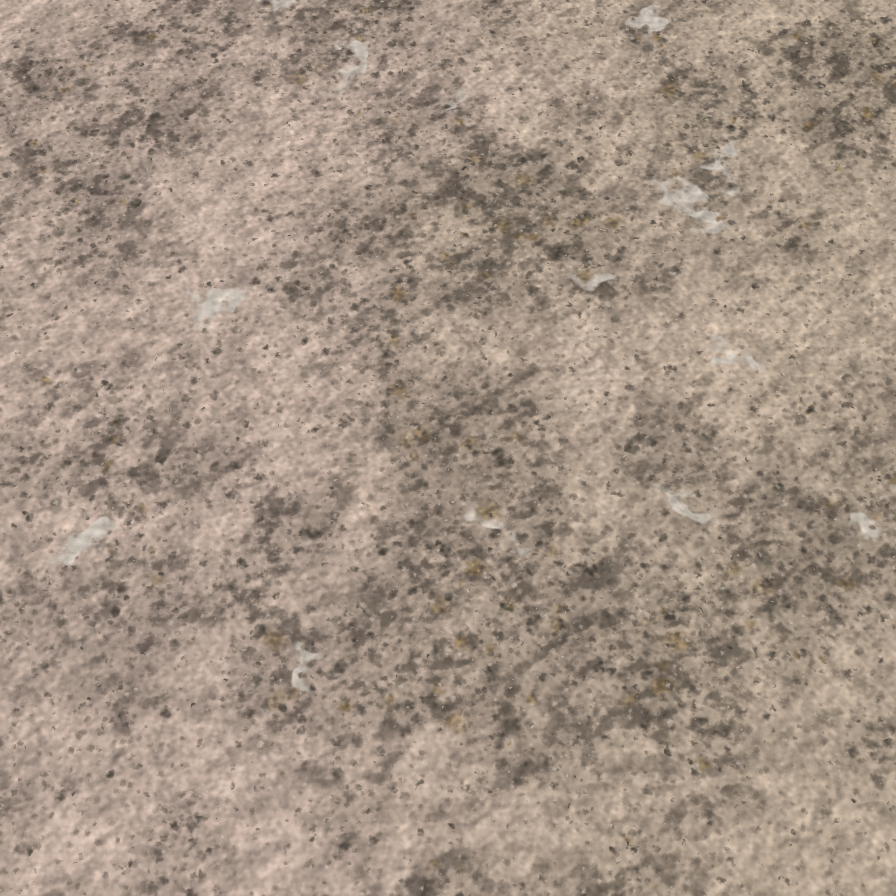
A Shadertoy shader for this texture:

```glsl
float hash(vec2 p) {
    return fract(sin(dot(p, vec2(127.1, 311.7))) * 43758.5);
}

float noise(vec2 p) {
    vec2 i = floor(p), f = fract(p);
    f = f * f * (3.0 - 2.0 * f);
    return mix(mix(hash(i), hash(i + vec2(1, 0)), f.x),
               mix(hash(i + vec2(0, 1)), hash(i + vec2(1, 1)), f.x), f.y);
}

float fbm(vec2 p) {
    float sum = 0.0, amp = 0.5;
    for (int i = 0; i < 5; i++) {
        sum += amp * noise(p);
        p = mat2(1.6, 1.2, -1.2, 1.6) * p + 7.3;
        amp *= 0.5;
    }
    return sum / 0.97;
}

vec2 wobble(vec2 p) {
    return vec2(noise(p), noise(p + 37.2)) - 0.5;
}

// Soft ragged clumps, one candidate per cell; density sets how many survive
float shrubs(vec2 p, float density, float seed) {
    p += 0.22 * wobble(p * 2.7 + seed) + 0.22 * wobble(p * 6.1 + seed);
    vec2 cell = floor(p);
    float cover = 0.0;
    for (int y = -1; y <= 1; y++)
    for (int x = -1; x <= 1; x++) {
        vec2 id = cell + vec2(x, y), key = id + seed;
        vec2 d = p - id - vec2(hash(key), hash(key + 17.3));
        float size = hash(key + 41.7);
        float radius = mix(0.18, 0.4, size * size);
        radius *= smoothstep(0.0, 0.15, density - hash(key + 5.9));
        float body = 1.0 - smoothstep(0.25 * radius, 1.45 * radius + 0.001, length(d));
        cover = max(cover, body * mix(0.5, 1.0, hash(key + 63.1)));
    }
    return cover;
}

// Bare pale rock: few, stretched, with torn outlines
float outcrops(vec2 p, float density) {
    p += 0.4 * wobble(p * 4.0) + 0.25 * wobble(p * 11.0);
    vec2 cell = floor(p);
    float cover = 0.0;
    for (int y = -1; y <= 1; y++)
    for (int x = -1; x <= 1; x++) {
        vec2 id = cell + vec2(x, y);
        vec2 d = p - id - vec2(hash(id + 3.1), hash(id + 8.7));
        float a = 3.14 * hash(id + 12.4);
        d = mat2(cos(a), -sin(a), sin(a), cos(a)) * d;
        float radius = mix(0.14, 0.34, hash(id + 23.9));
        float shape = length(d * vec2(0.75, 1.7)) - radius;
        float alive = step(hash(id + 31.3), density);
        cover = max(cover, alive * (1.0 - smoothstep(-0.09, 0.05, shape)));
    }
    return cover;
}

void mainImage(out vec4 fragColor, in vec2 fragCoord) {
    vec2 uv = fragCoord / iResolution.xy;

    // Ground plane tilted away from the viewer
    float depth = 1.0 / (1.0 - 0.3 * uv.y);
    vec2 ground = vec2((uv.x - 0.5) * depth, depth / 0.3);
    vec2 slope = mat2(0.8, -0.6, 0.6, 0.8) * ground;

    float broad = fbm(ground * 3.5 + 4.0);
    float patches = fbm(ground * 10.0 + 21.0);
    float growth = smoothstep(0.36, 0.64, 0.4 * broad + 0.6 * patches);

    // Sandy soil, pinker to the left and drier to the right
    vec3 soil = mix(vec3(0.705, 0.63, 0.58), vec3(0.685, 0.62, 0.55),
                    smoothstep(0.2, 0.9, uv.x + 0.6 * (broad - 0.5)));
    soil *= 1.06 - 0.14 * growth + 0.3 * (fbm(slope * 24.0) - 0.5);

    // Grit, drawn out along the slope and lit from one side
    float grit = noise(slope * vec2(85, 130)) - 0.5;
    float grain = noise(slope * 200.0 + 5.0) - 0.5;
    float relief = fbm(slope * 65.0) - fbm(slope * 65.0 + vec2(0.1, -0.5));
    vec3 color = soil * (1.0 + 0.13 * grit + 0.19 * grain + 0.3 * relief);

    // Low stubble smudges between the plants
    float stubble = smoothstep(0.48, 0.72, fbm(slope * vec2(48, 60) + 13.0));
    color *= 1.0 - (0.12 + 0.22 * growth) * stubble;

    // Pale rock
    float rock = outcrops(ground * 7.5 + 2.0, mix(0.1, 0.3, uv.x));
    rock *= smoothstep(0.25, 0.5, fbm(ground * 45.0 + 9.0));
    vec3 rockColor = vec3(0.79, 0.76, 0.72) * (1.0 + 0.14 * grit + 0.35 * relief);
    color = mix(color, rockColor, 0.85 * rock);

    // Dry yellow tufts gather where growth is thick
    float tufts = shrubs(ground * 27.0, 0.3 * growth - 0.03, 71.0);
    color = mix(color, vec3(0.50, 0.41, 0.27) * (1.0 + 0.7 * grain), 0.7 * tufts);

    // Dark scrub in three sizes
    float open = 1.0 - 0.9 * rock;
    float fine = shrubs(ground * 85.0, 0.32 + 0.4 * growth, 11.0);
    float medium = shrubs(ground * 50.0, 0.2 + 0.5 * growth, 29.0);
    float large = shrubs(ground * 31.0, 0.4 * growth - 0.02, 53.0);
    color = mix(color, vec3(0.42, 0.37, 0.325), 0.7 * fine * open);
    color = mix(color, vec3(0.33, 0.30, 0.27) * (1.0 + 0.6 * grain), 0.85 * medium * open);
    color = mix(color, vec3(0.29, 0.27, 0.24) * (1.0 + 0.7 * grain), 0.85 * large * open);

    // Scattered bright pebbles
    float pebbles = shrubs(slope * 105.0, 0.12 + 0.1 * growth, 97.0);
    color = mix(color, vec3(0.82, 0.77, 0.72), 0.65 * pebbles);

    fragColor = vec4(color, 1.0);
}
```
